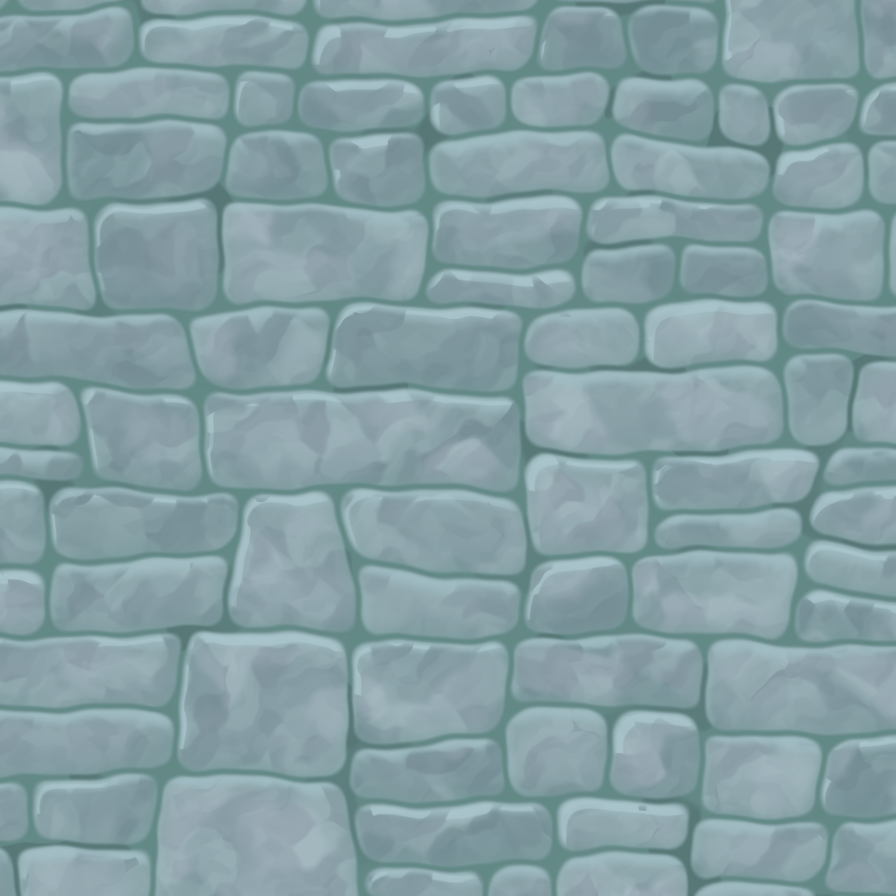
Reproduce this texture procedurally as a Shadertoy shader.

```glsl
const vec3 SHADE = vec3(0.475, 0.565, 0.597);
const vec3 LIGHT = vec3(0.625, 0.704, 0.735);
const vec3 RIM   = vec3(0.640, 0.755, 0.780);
const vec3 CHIP  = vec3(0.680, 0.785, 0.815);
const vec3 MOSS  = vec3(0.470, 0.615, 0.615);
const vec3 JOINT = vec3(0.375, 0.525, 0.510);
const vec3 CREVICE = vec3(0.290, 0.400, 0.400);

const float SEED = 17.0;
const int   MAX_CUTS = 10;
const int   COURSE_CUTS = 2;        // first cuts are level, forming courses
const float STONE_ASPECT = 1.8;
const float SMALL_AREA = 0.012;
const float LARGE_AREA = 0.046;
const float CORNER_ROUNDING = 0.024;
const float JOINT_WIDTH = 0.0055;
const float MOSS_REACH = 0.009;
const float RIM_DEPTH = 0.021;
const float CHIP_INSET = 0.010;

vec2 hash2(vec2 p) {
    vec3 q = fract(p.xyx * vec3(0.1031, 0.1030, 0.0973));
    q += dot(q, q.yzx + 33.33);
    return fract((q.xx + q.yz) * q.zy);
}

float smoothMin(float a, float b, float k) {
    float h = max(k - abs(a - b), 0.0) / k;
    return min(a, b) - 0.25 * k * h * h;
}

// Cellular noise whose flat cells blend over short borders, like brush dabs
float dabs(vec2 p, float sharpness) {
    vec2 cell = floor(p), f = fract(p);
    float sum = 0.0, total = 0.0;
    for (int y = -1; y <= 1; y++)
    for (int x = -1; x <= 1; x++) {
        vec2 o = vec2(x, y);
        vec2 delta = o + hash2(cell + o + 40.0) - f;
        float w = exp(-sharpness * dot(delta, delta));
        sum += w * hash2(cell + o + 91.0).x;
        total += w;
    }
    return sum / max(total, 1e-6);
}

vec2 wobble(vec2 p) {
    return 0.0050 * sin(p.yx * vec2(17.0, 14.0) + 2.0 * sin(p * 9.0))
         + 0.0022 * sin(p.yx * vec2(43.0, 51.0) + p * 23.0)
         + 0.0007 * sin(p.yx * vec2(127.0, 113.0) + p * 61.0);
}

// Splits the wall into stones with slanted cuts.
// Returns distances to the left, bottom, right and top sides; key names the stone.
vec4 stoneSides(vec2 p, out float key) {
    vec2 lo = vec2(-0.07, -0.06), hi = vec2(1.08, 1.07);
    vec4 sides = vec4(p - lo, hi - p);
    key = 1.0;
    for (int i = 0; i < MAX_CUTS; i++) {
        vec2 size = hi - lo, middle = 0.5 * (lo + hi);
        vec2 r = hash2(vec2(key, SEED));
        vec2 r2 = hash2(vec2(key, SEED + 5.0));
        if (size.x * size.y < mix(SMALL_AREA, LARGE_AREA, r2.x * r2.x)) break;

        bool upright = i >= COURSE_CUTS && size.x > STONE_ASPECT * size.y;
        int axis = upright ? 0 : 1, along = 1 - axis;
        float skew = (upright ? 0.32 : 0.16) * min(1.0, 0.2 / size[along]);
        float cut = lo[axis] + size[axis] * mix(0.36, 0.64, r.x);
        float d = p[axis] - cut - skew * (r.y - 0.5) * (p[along] - middle[along]);

        if (d > 0.0) {
            lo[axis] = cut;
            sides[axis] = min(sides[axis], d);
        } else {
            hi[axis] = cut;
            sides[axis + 2] = min(sides[axis + 2], -d);
        }
        key = 2.0 * key + step(0.0, d);
    }
    return sides;
}

void mainImage(out vec4 fragColor, in vec2 fragCoord) {
    vec2 uv = fragCoord / iResolution.y;
    float key;
    vec4 sides = stoneSides(uv + wobble(uv), key);
    vec2 stone = hash2(vec2(key, SEED + 11.0));
    float edge = smoothMin(smoothMin(sides.x, sides.z, CORNER_ROUNDING),
                           smoothMin(sides.y, sides.w, CORNER_ROUNDING), CORNER_ROUNDING);

    // Painted stone face
    vec2 q = uv + 2.0 * wobble(uv * 1.7 + 3.0) + stone * 3.0;
    vec2 slanted = mat2(0.8, -0.6, 0.6, 0.8) * q;
    float broad = dabs(q * vec2(13.0, 16.0), 13.0);
    float medium = dabs(slanted * vec2(24.0, 34.0), 18.0);
    float fine = dabs(slanted.yx * vec2(75.0, 52.0), 12.0);
    float tone = 0.50 + 0.62 * (broad - 0.5) + 0.50 * (medium - 0.5)
               + 0.22 * (fine - 0.5) + 0.34 * (stone.x - 0.5);
    tone -= 0.16 * smoothstep(0.06, 0.0, sides.y);
    vec3 color = mix(SHADE, LIGHT, clamp(tone, -0.1, 1.1));
    color += vec3(0.014, -0.004, 0.005) * (broad - medium);

    // Mossy margin and pale upper rim
    color = mix(color, MOSS, 0.75 * exp(-max(edge, 0.0) / MOSS_REACH));
    float rimDepth = RIM_DEPTH * mix(0.6, 1.35, medium);
    float rim = smoothstep(rimDepth, 0.3 * rimDepth, sides.w);
    rim = max(rim, 0.4 * smoothstep(0.7 * rimDepth, 0.2 * rimDepth, sides.x));
    color = mix(color, RIM, 0.78 * rim * smoothstep(0.001, 0.008, edge));

    // Crisp chipped highlights on some stones
    float corner = smoothMin(sides.x + 0.003, sides.w, CORNER_ROUNDING);
    float chipWidth = 0.0045 * smoothstep(0.35, 0.8, broad) + 0.001;
    float chip = 1.0 - smoothstep(chipWidth, chipWidth + 0.0025, abs(corner - CHIP_INSET));
    chip *= smoothstep(0.50, 0.62, stone.y) * smoothstep(0.30, 0.50, medium);
    color = mix(color, CHIP, 0.65 * chip * smoothstep(0.004, 0.009, edge));

    // Joints, with occasional dark crevices
    float hollow = smoothstep(0.70, 0.90, dabs(uv * 15.0 + 7.0, 14.0));
    float joint = 1.0 - smoothstep(0.0005, JOINT_WIDTH, edge);
    color = mix(color, mix(JOINT, CREVICE, 0.6 * hollow), 0.88 * joint);

    fragColor = vec4(color, 1.0);
}
```
